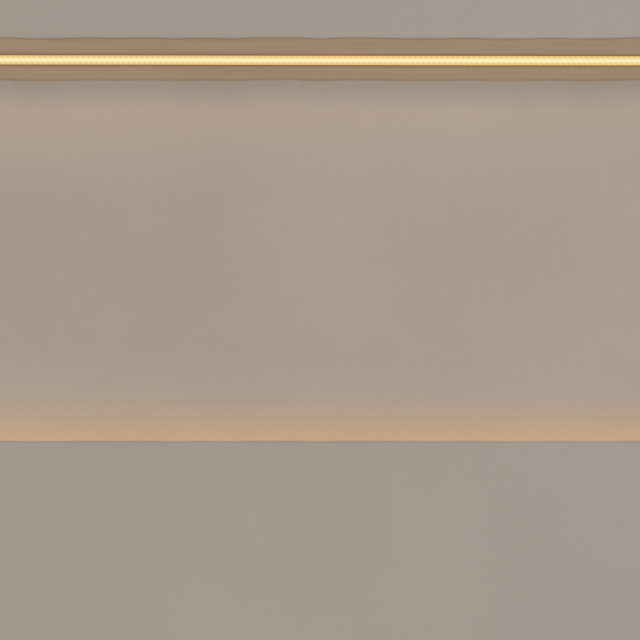
Write a three.js fragment shader that draws this background.

```glsl
// Draws a taupe wall with a glowing light strip in a wooden rail and a warm lit ledge.
varying vec2 vUv;

float hash(vec2 p) {
  return fract(sin(dot(p, vec2(127.1, 311.7))) * 43758.5453);
}

float noise(vec2 p) {
  vec2 cell = floor(p);
  vec2 f = fract(p);
  f = f * f * (3.0 - 2.0 * f);
  float low = mix(hash(cell), hash(cell + vec2(1.0, 0.0)), f.x);
  float high = mix(hash(cell + vec2(0.0, 1.0)), hash(cell + vec2(1.0, 1.0)), f.x);
  return mix(low, high, f.y);
}

float fbm(vec2 p) {
  float sum = 0.0;
  float gain = 0.5;
  for (int i = 0; i < 4; i++) {
    sum += gain * noise(p);
    p = p * 2.03 + 7.1;
    gain *= 0.5;
  }
  return sum;
}

// Soft-edged horizontal band between two heights
float band(float y, float bottom, float top, float soft) {
  return smoothstep(bottom - soft, bottom + soft, y)
       * (1.0 - smoothstep(top - soft, top + soft, y));
}

void main() {
  vec2 uv = vUv;
  float wobble = (noise(vec2(uv.x * 22.0, 3.0)) - 0.5) * 0.0025;

  // Plaster base, a little cooler to the right
  vec3 plaster = mix(vec3(0.635, 0.595, 0.545), vec3(0.645, 0.602, 0.568), uv.x);
  vec3 color = plaster;

  // Lit panel between the ledge and the rail
  float ledge = 0.311;
  float above = max(uv.y - ledge, 0.0);
  vec3 panel = plaster + vec3(0.012, 0.004, 0.0);
  float upperGlow = exp(-pow((uv.y - 0.825) / 0.085, 2.0)) * mix(1.0, 0.75, uv.x);
  panel = mix(panel, vec3(0.708, 0.625, 0.553), 0.8 * upperGlow);
  panel = mix(panel, vec3(0.705, 0.628, 0.562), 0.75 * exp(-above / 0.07));
  panel = mix(panel, vec3(0.785, 0.650, 0.510), 0.85 * exp(-pow(above / 0.043, 1.5)));

  // Shadow cast below the rail
  float shadow = smoothstep(0.825, 0.876, uv.y + wobble * 3.0);
  panel = mix(panel, vec3(0.605, 0.560, 0.515), shadow);
  color = mix(color, panel, smoothstep(ledge - 0.0015, ledge + 0.0015, uv.y + wobble * 0.3));

  // Thin dark seam under the ledge
  color -= 0.035 * exp(-pow((uv.y - ledge + 0.002) / 0.0018, 2.0));

  // Cool wall above the rail
  color = mix(color, plaster + vec3(-0.008, 0.0, 0.008), smoothstep(0.937, 0.943, uv.y));

  // Wooden rail with long grain and darker borders
  float rail = band(uv.y + wobble, 0.874, 0.941, 0.002);
  float grain = fbm(uv * vec2(9.0, 160.0)) - 0.47;
  vec3 wood = vec3(0.615, 0.525, 0.435) + 0.04 * grain;
  color = mix(color, wood, rail);
  float rims = exp(-pow((uv.y + wobble - 0.875) / 0.002, 2.0))
             + exp(-pow((uv.y + wobble - 0.940) / 0.002, 2.0));
  color -= 0.035 * rims;

  // Light strip: dark channel, golden edge, pale core and fine ribs
  float offset = uv.y - mix(0.9065, 0.905, uv.x);
  float dist = abs(offset);
  color = mix(color, vec3(0.52, 0.41, 0.29), 0.75 * (1.0 - smoothstep(0.008, 0.0125, dist)));
  float strip = 1.0 - smoothstep(0.006, 0.0085, dist);
  float core = exp(-pow(offset / 0.0042, 2.0));
  float ribs = sin((uv.x + offset * 0.6) * 750.0);
  vec3 light = mix(vec3(0.91, 0.77, 0.46), vec3(0.99, 0.94, 0.76), core);
  light += 0.025 * ribs * (1.0 - core);
  color = mix(color, light, strip);

  // Faint mottling and grain over the plaster
  float mottle = fbm(uv * vec2(6.0, 5.0) + 2.0) - 0.47;
  color += (0.022 * mottle + 0.006 * (noise(uv * 180.0) - 0.5)) * (1.0 - strip);

  gl_FragColor = vec4(color, 1.0);
}
```
